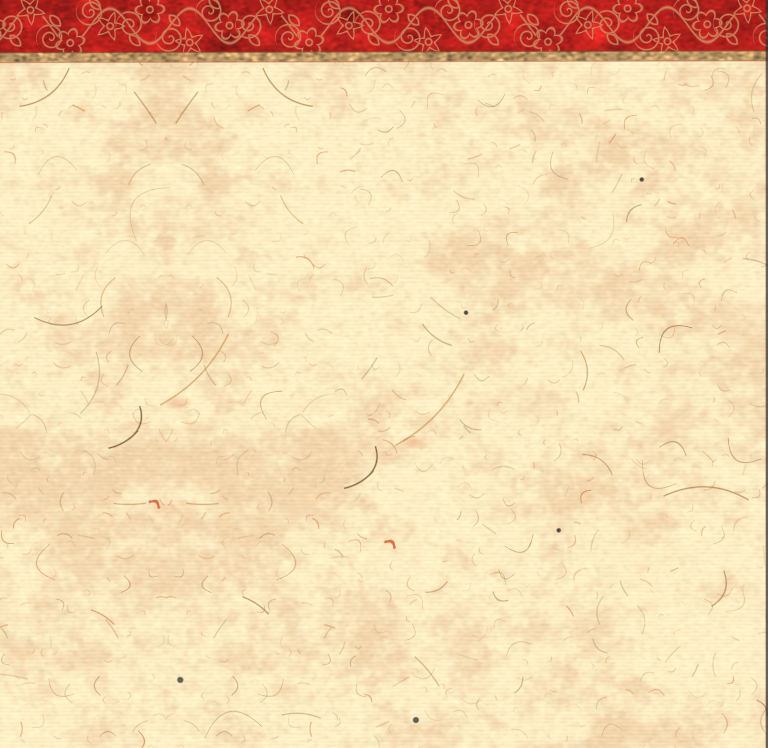
Write a WebGL 2 fragment shader that draws this texture.

```glsl
#version 300 es
precision highp float;
// Handmade cream paper under a red border with gilt scrollwork and a gold strip.
// Cellular noise mottles the sheet, hashed arcs scatter the fibres; polar
// outlines, spirals and a sine vine make the scrollwork.
uniform vec2 u_resolution;
out vec4 outColor;

const vec3 CREAM = vec3(0.995, 0.937, 0.775);
const vec3 BLUSH = vec3(0.95, 0.835, 0.67);
const vec3 RED = vec3(0.70, 0.125, 0.11);
const vec3 GILT = vec3(0.82, 0.59, 0.41);
const vec3 GOLD = vec3(0.73, 0.59, 0.40);
const vec3 TAN = vec3(0.77, 0.52, 0.27);
const vec3 BARK = vec3(0.40, 0.29, 0.16);
const vec3 RUST = vec3(0.83, 0.36, 0.20);
const vec3 INK = vec3(0.20, 0.18, 0.18);
const float STRIP_BASE = 0.917;          // lower edge of the gold strip
const float STRIP_HEIGHT = 0.0125;
const float STRIP_TILT = 0.0025;
const float BAND = 0.0705;               // height of the red border
const float MOTIF = 0.755;               // motif spacing in border heights
const float FOLD_AXIS = 0.222;           // fibres mirror about this column
const vec2 ECHO = vec2(0.315, -0.0536);  // offset of the repeated marks
const float TAU = 6.2831853;

vec3 hash3(vec2 p) {
  vec3 q = fract(p.xyx * vec3(0.1031, 0.1030, 0.0973));
  q += dot(q, q.yxz + 33.33);
  return fract((q.xxy + q.yzz) * q.zyx);
}
float stroke(float d, float width) {
  float px = 1.0 / u_resolution.y;
  return 1.0 - smoothstep(width - px, width + px, d);
}
// Distance to a bowed thread from a to b.
float arc(vec2 p, vec2 a, vec2 b, float bow) {
  vec2 d = b - a;
  float t = clamp(dot(p - a, d) / dot(d, d), 0.0, 1.0);
  return length(p - a - d * t - vec2(-d.y, d.x) * bow * 4.0 * t * (1.0 - t));
}
// Sum of soft random spots, one per cell.
float spots(vec2 p) {
  float sum = 0.0;
  for (int k = 0; k < 9; k++) {
    vec2 id = floor(p) + vec2(k % 3 - 1, k / 3 - 1);
    vec3 h = hash3(id);
    vec2 d = p - id - h.xy;
    float soft = max(0.0, 1.0 - dot(d, d));
    sum += (h.z - 0.5) * soft * soft;
  }
  return sum;
}
// One layer of random threads over the paper.
vec3 fibres(vec3 col, vec2 p, float size, float density, float strength) {
  for (int k = 0; k < 9; k++) {
    vec2 id = floor(p / size) + vec2(k % 3 - 1, k / 3 - 1);
    vec3 h = hash3(id + size * 700.0), g = hash3(id + 57.0 + size * 900.0);
    if (h.z > density) continue;
    vec2 mid = (id + h.xy) * size;
    vec2 reach = vec2(cos(g.x * TAU), sin(g.x * TAU)) * size * mix(0.08, 0.42, g.y * g.y);
    float d = arc(p, mid - reach, mid + reach, (g.z - 0.5) * 0.9);
    vec3 tint = mix(TAN, g.y > 0.5 ? BARK : RUST, fract(g.z * 7.0) * 0.8);
    col = mix(col, tint, stroke(d, 0.0007) * strength * mix(0.35, 1.0, fract(g.x * 13.0)));
  }
  return col;
}
// Distance to the scrollwork; b is in border heights.
float scrollwork(vec2 b) {
  float vine = abs(b.y - 0.5 - 0.33 * sin(b.x * TAU / MOTIF / 2.0)) * 0.6;
  float best = 1.0;
  for (int j = -1; j <= 1; j++) {
    float column = floor(b.x / MOTIF) + float(j);
    float k = mod(column, 6.0), odd = mod(k, 2.0);
    float height = 0.5 + 0.36 * sin(2.1 * k);
    // Pointed and rounded flowers alternate.
    vec2 f = b - vec2((column + 0.5) * MOTIF, height);
    float r = length(f), a = atan(f.y, f.x) + k;
    float petal = odd < 0.5 ? 1.0 - 0.58 * abs(sin(a * 2.5)) : 0.62 + 0.38 * abs(cos(a * 3.0));
    best = min(best, min(abs(r - 0.27 * petal) * 0.7, abs(r - 0.06)));
    vine = max(vine, 0.27 - r);
    // Tendril curling between flowers.
    vec2 s = b - vec2((column + 1.0) * MOTIF, 0.92 - 0.8 * height);
    float turns = length(s) / 0.14 + (odd * 2.0 - 1.0) * atan(s.y, s.x) / TAU;
    best = min(best, max(abs(fract(turns) - 0.5) * 0.14, length(s) - 0.25));
    // Leaf outline.
    vec2 l = b - vec2((column + 0.12) * MOTIF, fract(height + 0.42));
    best = min(best, abs(length(vec2(abs(l.x + l.y) * 0.7 + 0.09, (l.y - l.x) * 0.7)) - 0.16));
  }
  return min(best, vine);
}
// Landmark threads and specks.
vec3 landmarks(vec3 col, vec2 p) {
  for (int k = 0; k < 2; k++) {
    vec2 q = p - ECHO * float(k);
    float twig = min(arc(q, vec2(0.146, 0.401), vec2(0.184, 0.424), -0.08),
                     arc(q, vec2(0.178, 0.418), vec2(0.187, 0.456), -0.15));
    col = mix(col, BARK, stroke(twig, 0.0009) * 0.85);
    col = mix(col, TAN, stroke(arc(q, vec2(0.215, 0.459), vec2(0.305, 0.553), -0.08), 0.0009) * 0.65);
    float smudge = length((q - vec2(0.238, 0.461)) * vec2(1.0, 2.0));
    col = mix(col, RUST, 0.24 * (1.0 - smoothstep(0.004, 0.023, smudge)));
    col = mix(col, RUST, stroke(arc(q, vec2(0.201, 0.329), vec2(0.212, 0.322), 0.35), 0.0022) * 0.85);
    col = mix(col, INK, stroke(distance(q, vec2(0.241, 0.091)), 0.004) * 0.75);
  }
  float speck = min(distance(p, vec2(0.623, 0.582)), distance(p, vec2(0.747, 0.291)));
  speck = min(speck, distance(p, vec2(0.858, 0.76)));
  col = mix(col, INK, stroke(speck, 0.0028) * 0.85);
  float curl = min(arc(p, vec2(0.888, 0.337), vec2(1.0, 0.332), 0.13),
                   arc(p, vec2(0.952, 0.19), vec2(0.968, 0.236), -0.2));
  vec2 m = vec2(abs(p.x - FOLD_AXIS), p.y);
  curl = min(curl, arc(m, vec2(0.195, 0.858), vec2(0.13, 0.908), 0.14));
  return mix(col, mix(TAN, BARK, 0.35), stroke(curl, 0.0008) * 0.75);
}
void main() {
  vec2 p = gl_FragCoord.xy / u_resolution.y;
  float px = 1.0 / u_resolution.y, aspect = u_resolution.x * px;
  vec2 folded = vec2(FOLD_AXIS + abs(p.x - FOLD_AXIS), p.y), wide = folded * vec2(0.8, 1.1);
  // Mottled paper with laid lines and grain.
  float mottle = spots(wide * 9.0) + spots(wide * 23.0 + 7.0) + 0.9 * spots(wide * 52.0) + 0.7 * spots(p * 115.0);
  float grain = spots(p * vec2(170.0, 260.0));
  vec3 col = mix(CREAM, BLUSH, smoothstep(-0.45, 1.0, mottle));
  col += grain * 0.045 + 0.01 * sin(p.y * 1250.0 + 0.6 * sin(p.x * 31.0));
  // Threads from faint and dense to dark and rare.
  col = fibres(col, folded, 0.032, 0.65, 0.38);
  col = fibres(col, folded, 0.064, 0.6, 0.6);
  col = landmarks(fibres(col, p, 0.115, 0.4, 0.75), p);
  // Gold strip over a thin shadow.
  float y = p.y - STRIP_BASE - STRIP_TILT * p.x / aspect, rise = y - STRIP_HEIGHT;
  col = mix(col, RUST * 0.75, 0.65 * stroke(abs(y), 0.0012));
  col = mix(col, GOLD * (1.0 + 0.5 * grain), smoothstep(-px, px, y));
  // Red border with gilt scrollwork and a dark seam.
  vec2 b = vec2((p.x - 0.4665) / BAND + 0.5 * MOTIF, rise / BAND);
  vec3 border = RED * (1.0 + 0.35 * spots(p * 45.0) + 0.25 * grain);
  border = mix(border, GILT, 0.85 * stroke(scrollwork(b) * BAND, 0.0011));
  col = mix(col, border, smoothstep(-px, px, rise));
  col = mix(col, BARK, 0.55 * stroke(abs(rise), 0.0008));
  // Dark trim on the right.
  col = mix(col, INK, 0.75 * stroke(aspect - p.x, 0.003));
  outColor = vec4(col, 1.0);
}
```
